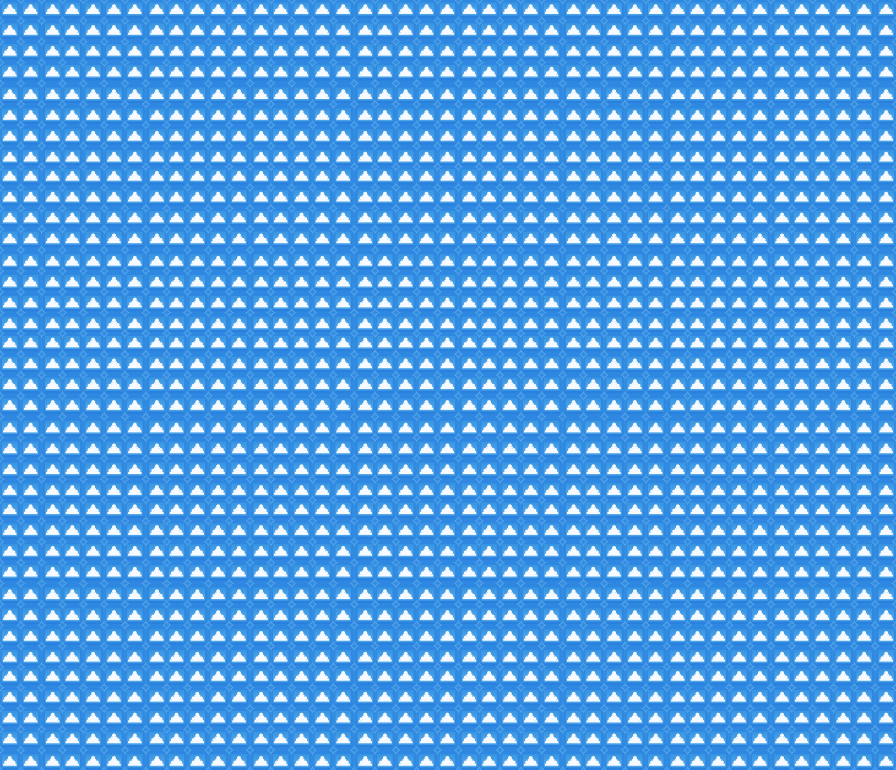
Give the GLSL for this pattern, as a Shadertoy shader.

```glsl
// Grid of small white heaped clouds on pale-blue panels, 43 across and 37 down.

// Share of a pixel inside a shape, from its signed distance.
float coverage(float dist, float pixel) {
    return clamp(0.5 - dist / pixel, 0.0, 1.0);
}

// Share of a pixel inside a thin line along a zero distance.
float lineCoverage(float dist, float halfWidth, float pixel) {
    return coverage(dist - halfWidth, pixel) - coverage(dist + halfWidth, pixel);
}

float boxDistance(vec2 p, vec2 halfSize) {
    vec2 d = abs(p) - halfSize;
    return length(max(d, 0.0)) + min(max(d.x, d.y), 0.0);
}

// Peaked heap with puffy sides and a flat base at y = 0.
float cloudDistance(vec2 p) {
    float dist = dot(vec2(abs(p.x), p.y - 0.40), normalize(vec2(0.40, 0.31)));
    for (int i = -3; i <= 3; i++) {
        float side = float(i) / 3.0;
        vec2 puff = vec2(0.26 * side, 0.05 + 0.32 * (1.0 - abs(side)));
        float radius = 0.08 + 0.015 * cos(float(i) * 3.14159);
        dist = min(dist, length(p - puff) - radius);
    }
    return max(dist, -p.y);
}

void mainImage(out vec4 fragColor, in vec2 fragCoord) {
    const vec3 deepBlue = vec3(0.18, 0.53, 0.88);
    const vec3 midBlue = vec3(0.23, 0.59, 0.89);
    const vec3 lightBlue = vec3(0.30, 0.64, 0.91);
    const vec3 white = vec3(0.97, 0.985, 1.0);

    // Square cells counted from the upper left.
    float pixel = 43.0 / iResolution.x;
    vec2 grid = (fragCoord - vec2(0.0, iResolution.y)) * pixel;
    vec2 cell = floor(vec2(grid.x, -grid.y));
    vec2 p = fract(grid) - 0.5;

    // Every fifth column and alternate groups of four rows sit slightly off.
    vec2 shift = vec2(0.06 * step(abs(mod(cell.x, 5.0) - 2.0), 0.5),
                      -0.08 * step(4.0, mod(cell.y, 8.0)));
    vec2 q = p - shift - vec2(-0.03, 0.0);

    // Ground with a soft vertical gap between columns.
    vec3 color = mix(deepBlue, midBlue, 0.35 * smoothstep(0.36, 0.5, abs(p.x)));

    // Panel that brightens towards the cloud base.
    vec3 panelColor = mix(lightBlue, midBlue, smoothstep(-0.05, 0.36, q.y));
    float panel = boxDistance(q - vec2(0.0, 0.07), vec2(0.37, 0.31));
    color = mix(color, panelColor, coverage(panel, pixel));

    // Dark band below the panel.
    float band = boxDistance(q - vec2(0.0, -0.31), vec2(0.37, 0.05));
    color = mix(color, vec3(0.15, 0.49, 0.86), 0.7 * coverage(band, pixel));

    // Thin arcs crossing around the cell corners.
    float ring = lineCoverage(length(p) - 0.60, 0.025, pixel);
    color = mix(color, vec3(0.42, 0.71, 0.93), 0.6 * ring);

    // Cloud.
    float cloud = cloudDistance(q - vec2(0.0, -0.17));
    color = mix(color, white, coverage(cloud, pixel));

    fragColor = vec4(color, 1.0);
}
```
